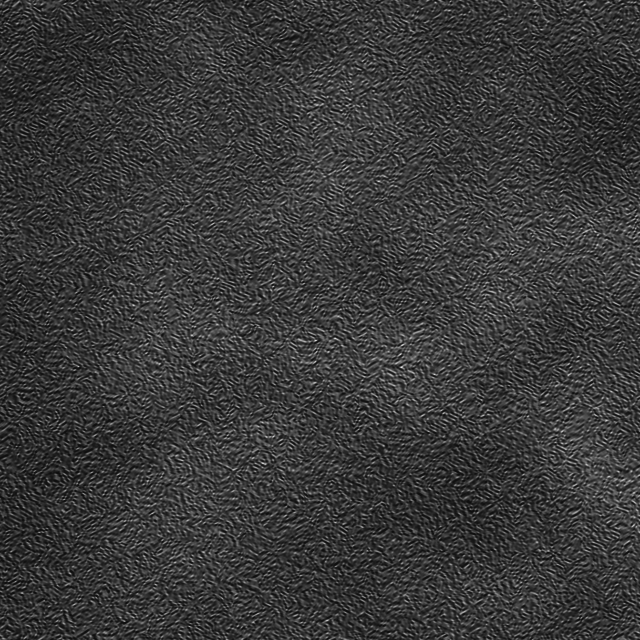
This texture is drawn by a Shadertoy shader. Its source:

```glsl
// Dark grey suede: a fine embossed nap of short fibres over soft cloudy mottling.

const float FIBRES_ACROSS = 350.0;  // fibre widths per canvas
const float FIBRES_ALONG = 225.0;   // fibre lengths per canvas
const float MEDIAN_GREY = 0.212;
const float GREY_SPREAD = 0.107;
const float HIGHLIGHT_SKEW = 0.018;

float hash(vec2 p) {
    return fract(sin(dot(p, vec2(127.1, 311.7))) * 43758.5453);
}

float valueNoise(vec2 p) {
    vec2 cell = floor(p);
    vec2 f = fract(p);
    vec2 w = f * f * (3.0 - 2.0 * f);
    float low = mix(hash(cell), hash(cell + vec2(1.0, 0.0)), w.x);
    float high = mix(hash(cell + vec2(0.0, 1.0)), hash(cell + vec2(1.0)), w.x);
    return mix(low, high, w.y);
}

vec2 rotate(vec2 p, float angle) {
    float c = cos(angle);
    float s = sin(angle);
    return vec2(c * p.x + s * p.y, c * p.y - s * p.x);
}

// Layered noise, centred on zero
float clouds(vec2 p, float gain) {
    float sum = 0.0;
    float weight = 1.0;
    float total = 0.0;
    for (int i = 0; i < 5; i++) {
        sum += weight * (valueNoise(p) - 0.5);
        total += weight;
        weight *= gain;
        p = rotate(p, 0.65) * 2.03 + 17.3;
    }
    return sum / total;
}

// Short fibres lit from one side: the height difference across each fibre
float embossedFibres(vec2 uv, float angle, float seed) {
    vec2 p = rotate(uv, angle) * vec2(FIBRES_ALONG, FIBRES_ACROSS) + seed;
    vec2 halfStep = vec2(0.12, 0.5);
    return valueNoise(p - halfStep) - valueNoise(p + halfStep);
}

// Two fibre directions that trade places in patches, at constant contrast
float nap(vec2 uv) {
    vec2 bend = vec2(valueNoise(uv * 62.0 + 5.0), valueNoise(uv * 62.0 + 41.0)) - 0.5;
    vec2 bent = uv + bend * 0.0035;
    float lean = smoothstep(0.3, 0.7, valueNoise(uv * 48.0 + 9.0));
    float rising = embossedFibres(bent, 0.52, 13.0);
    float falling = embossedFibres(bent, -0.45, 71.0);
    return mix(falling, rising, lean) / length(vec2(lean, 1.0 - lean));
}

// Maps a signed deviation to grey, with a longer tail of highlights
float toneCurve(float deviation) {
    return MEDIAN_GREY + GREY_SPREAD * deviation + HIGHLIGHT_SKEW * deviation * deviation;
}

void mainImage(out vec4 fragColor, in vec2 fragCoord) {
    vec2 uv = fragCoord / min(iResolution.x, iResolution.y);

    // Broad wear patches, then the fine nap
    float mottling = clouds(uv * vec2(4.4, 5.2) + 3.7, 0.58) * 2.1;
    float grain = nap(uv) * 3.3;

    float grey = clamp(toneCurve(mottling + grain), 0.0, 1.0);
    fragColor = vec4(vec3(grey), 1.0);
}
```
